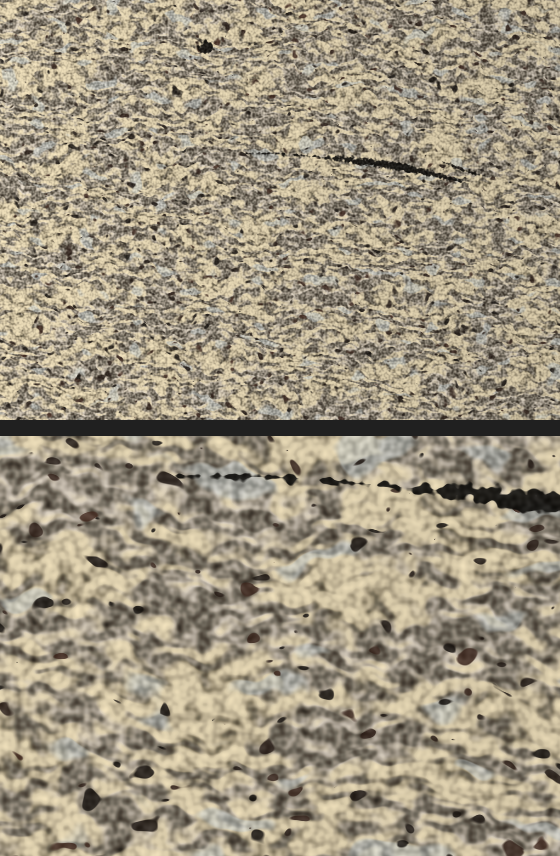
Top, the full canvas; bottom, a detail of the centre.
Give the GLSL for this texture, as a Shadertoy shader.

```glsl
// Polished cream granite slab with horizontal brown streaks, dark specks and one black crack.

// Mineral tones from darkest to palest, and the field level at which each is pure
const vec3 TONES[6] = vec3[6](
    vec3(0.16, 0.14, 0.11), vec3(0.32, 0.29, 0.24), vec3(0.44, 0.42, 0.36),
    vec3(0.57, 0.54, 0.47), vec3(0.69, 0.66, 0.59), vec3(0.82, 0.79, 0.71));
const float LEVELS[6] = float[6](-2.7, -1.75, -1.05, -0.45, 0.22, 1.12);

const vec3 SPECK_BLACK = vec3(0.13, 0.115, 0.10);
const vec3 SPECK_RUST  = vec3(0.29, 0.20, 0.16);
const vec3 CRACK_COLOR = vec3(0.09, 0.085, 0.075);
const vec3 QUARTZ      = vec3(0.72, 0.74, 0.73);
const vec3 WARM_TINT   = vec3(1.03, 1.00, 0.93);
const vec3 COOL_TINT   = vec3(1.00, 0.99, 1.02);

const vec2 STREAK_FREQ = vec2(29.0, 74.0);   // features per canvas height
const vec2 FLAKE_FREQ  = vec2(62.0, 125.0);
const vec2 PATCH_FREQ  = vec2(9.0, 19.0);
const float FLOW_FREQ  = 7.0;
const float FLOW_BEND  = 0.030;
const float TILT       = 0.07;               // streaks sink a little to the right
const float NOISE_GAIN = 4.5;                // brings gradient noise to unit deviation
const float LIGHT_LEFT = 1.05;
const float LIGHT_RIGHT = 0.95;

vec2 hash2(vec2 p) {
    vec3 h = fract(p.xyx * vec3(0.1031, 0.1030, 0.0973));
    h += dot(h, h.yzx + 33.33);
    return fract((h.xx + h.yz) * h.zy);
}

float cornerSlope(vec2 cell, vec2 offset) {
    float angle = 6.2832 * hash2(cell).x;
    return dot(vec2(cos(angle), sin(angle)), offset);
}

float gradientNoise(vec2 p) {
    vec2 i = floor(p), f = p - i;
    vec2 u = f * f * f * (f * (f * 6.0 - 15.0) + 10.0);
    vec2 e = vec2(1.0, 0.0);
    float low  = mix(cornerSlope(i, f), cornerSlope(i + e.xy, f - e.xy), u.x);
    float high = mix(cornerSlope(i + e.yx, f - e.yx), cornerSlope(i + e.xx, f - e.xx), u.x);
    return NOISE_GAIN * mix(low, high, u.y);
}

// Scattered ellipses: x is the signed distance to the nearest, y its random tag
vec2 scatter(vec2 p, float cellSize, float stretch, vec2 radii, float chance) {
    vec2 home = floor(p / cellSize);
    vec2 nearest = vec2(1.0, 0.0);
    for (int y = -1; y <= 1; y++)
    for (int x = -1; x <= 1; x++) {
        vec2 cell = home + vec2(x, y);
        vec2 place = hash2(cell + 17.0), kind = hash2(cell + 71.0);
        if (kind.x > chance) continue;
        vec2 offset = p - (cell + place) * cellSize;
        float radius = mix(radii.x, radii.y, kind.y * kind.y);
        float d = length(offset * vec2(1.0 / stretch, 1.0)) - radius;
        if (d < nearest.x) nearest = vec2(d, place.x);
    }
    return nearest;
}

// Bowed sliver that tapers to both ends
float crack(vec2 p, vec2 a, vec2 b, float bow, float width) {
    float t = clamp((p.x - a.x) / (b.x - a.x), 0.0, 1.0);
    float arch = sin(3.1416 * t);
    vec2 spine = mix(a, b, t) + vec2(0.0, bow * arch);
    return length(p - spine) - width * arch;
}

float cover(float d, float softness) {
    return 1.0 - smoothstep(-softness, softness, d);
}

void mainImage(out vec4 fragColor, in vec2 fragCoord) {
    vec2 p = fragCoord / iResolution.y;
    float pixel = 1.0 / iResolution.y;

    // Flow of the rock
    vec2 q = p + vec2(0.0, TILT * p.x);
    q.y += FLOW_BEND * 0.2 * gradientNoise(q * FLOW_FREQ * vec2(1.0, 1.6) + 40.0);
    q += 0.0022 * vec2(gradientNoise(p * 45.0 + 5.0), gradientNoise(p * 45.0 + 90.0));

    // Streaks, flakes and broad patches, hardened into two phases
    float rough = gradientNoise(p * 88.0 + 11.0);
    float fine = gradientNoise(p * 173.0 + 23.0);
    float patches = gradientNoise(q * PATCH_FREQ + 60.0);
    float streaks = 0.75 * gradientNoise(q * STREAK_FREQ)
                  + 0.50 * gradientNoise(q * FLAKE_FREQ + 31.0) + 0.30 * patches;
    float pebble = scatter(q + 0.003 * rough, 0.16, 1.35, vec2(0.012, 0.028), 0.55).x;
    streaks += 0.9 * cover(pebble, 0.006);
    float level = 1.12 * tanh(1.25 * streaks) + 0.32 * rough + 0.38 * fine;

    vec3 color = TONES[0];
    for (int i = 1; i < 6; i++) {
        float t = (level - LEVELS[i - 1]) / (LEVELS[i] - LEVELS[i - 1]);
        color = mix(color, TONES[i], clamp(t, 0.0, 1.0));
    }
    color *= 1.0 + 0.08 * max(level - LEVELS[5], 0.0);

    // Warm feldspar, cool mica and bluish quartz
    color *= mix(COOL_TINT, WARM_TINT, smoothstep(-1.0, 1.0, streaks + 0.5 * patches));
    float quartz = smoothstep(1.25, 1.8, gradientNoise(q * vec2(17.0, 36.0) + 130.0));
    color = mix(color, QUARTZ + 0.05 * fine, 0.6 * quartz);

    // Dark specks, larger inside the brown streaks
    vec2 speck = scatter(q, 0.019, 1.5, vec2(0.0012, 0.0058), 0.34);
    float speckEdge = speck.x + 0.0007 * rough + 0.0012 * smoothstep(-0.4, 0.9, streaks);
    vec3 speckColor = mix(SPECK_BLACK, SPECK_RUST, speck.y * speck.y) + 0.02 * fine;
    color = mix(color, speckColor, 0.92 * cover(speckEdge, pixel));

    // Black crack with its side branches, and one dark knot
    float ragged = 0.0016 * rough + 0.0008 * fine;
    float gap = crack(p, vec2(0.74, 0.628), vec2(1.12, 0.562), 0.011, 0.0085);
    gap = min(gap, crack(p, vec2(1.05, 0.617), vec2(1.15, 0.582), -0.004, 0.0030));
    gap = min(gap, crack(p, vec2(0.58, 0.635), vec2(0.76, 0.626), 0.003, 0.0012));
    gap = min(gap, length((p - vec2(0.491, 0.887)) * vec2(0.9, 1.0)) - 0.015);
    color = mix(color, CRACK_COLOR + 0.02 * fine, 0.95 * cover(gap + ragged, 1.3 * pixel));

    // Light falling from the left
    color *= mix(LIGHT_LEFT, LIGHT_RIGHT, fragCoord.x / iResolution.x);
    fragColor = vec4(clamp(color, 0.0, 1.0), 1.0);
}
```
